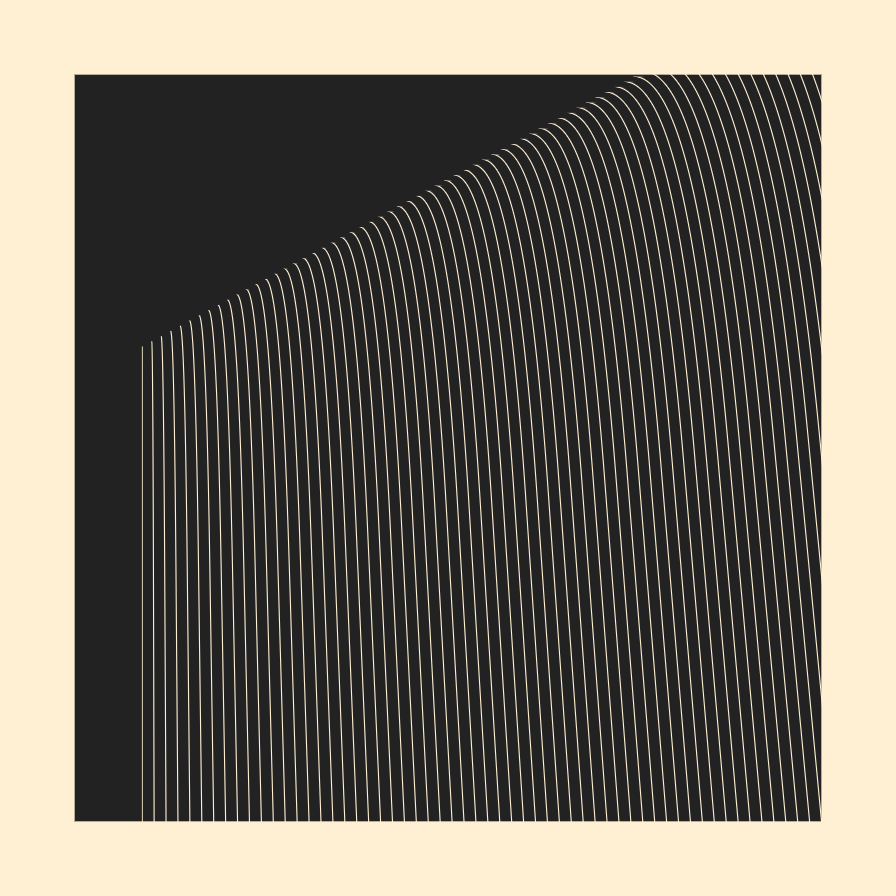
This background is drawn by a WebGL 1 fragment shader. Its source:

```glsl
precision highp float;
// A fan of thin cream strands bending over a rising diagonal, in a dark framed square.

uniform vec2 u_resolution;

// Coverage of one strand: a rounded shoulder that runs into a straight slanted leg.
float strand(vec2 p, float index, float pixel) {
  vec2 start = vec2(0.1587 + 0.010547 * index, 0.6133 + 0.005794 * index);
  float drop = start.y - p.y;
  float height = start.y - 1.0 / 12.0;
  float t = max(drop / height, 0.0002);

  // The shoulder is a quadratic curve that ends halfway down the strand.
  float s = min(sqrt(2.0 * t), 1.0);
  float offset = index * (0.001432 * t + 0.001322 * s * (2.0 - s));
  float slope = index * (0.001432 + 0.002644 * (1.0 - s) / s) / height;

  // Distance across the strand, in pixels, with a thin line filter.
  float dist = abs(p.x - start.x - offset) / sqrt(1.0 + slope * slope) / pixel;
  float width = 0.00125 / pixel;
  float line = clamp(0.5 * width + 0.5 - dist, 0.0, min(width, 1.0));

  // Cut the strand off at its upper end.
  float below = clamp(drop / pixel + 0.5, 0.0, 1.0);
  float rightOfStart = clamp((p.x - start.x) / pixel + 1.0, 0.0, 1.0);
  return line * below * rightOfStart;
}

void main() {
  vec2 uv = gl_FragCoord.xy / u_resolution;
  float pixel = 1.0 / min(u_resolution.x, u_resolution.y);
  vec3 cream = vec3(1.0, 0.937, 0.827);
  vec3 charcoal = vec3(0.135);

  // Strands
  float ink = 0.0;
  for (int i = 0; i < 72; i++) {
    ink = max(ink, strand(uv, float(i), pixel));
  }
  vec3 color = mix(charcoal, cream, ink);

  // Frame
  vec2 fromCenter = abs(uv - 0.5);
  float inside = 5.0 / 12.0 - max(fromCenter.x, fromCenter.y);
  color = mix(cream, color, clamp(inside / pixel + 0.5, 0.0, 1.0));

  gl_FragColor = vec4(color, 1.0);
}
```
